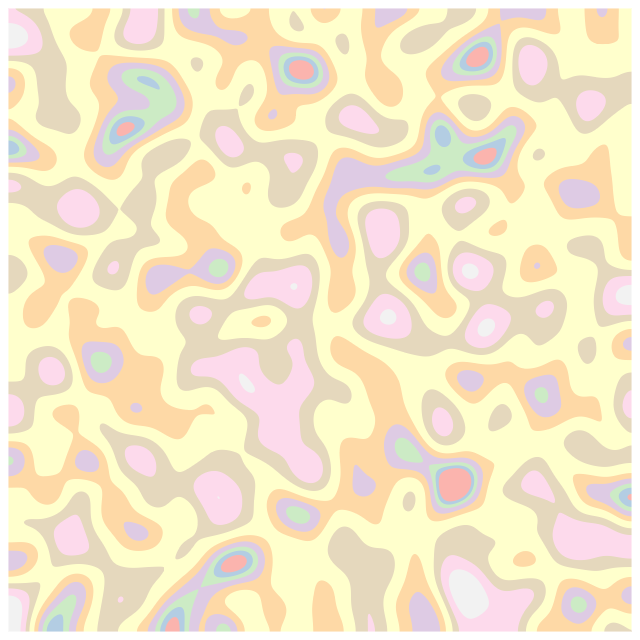
Reproduce this pattern procedurally as a three.js fragment shader.

```glsl
// Pastel contour bands of a smooth random field inside a thin white margin.
// The field is gradient noise with a Gaussian window; its lattice is mirrored
// at the frame so bands meet the border squarely. Levels cut it into flat tints.

varying vec2 vUv;

const float MARGIN = 0.0132;     // white frame, in canvas widths
const float CELLS = 26.0;        // lattice cells across the panel
const float WINDOW = 0.8;        // Gaussian radius, in cells
const float FIELD_SD = 1.158;    // standard deviation of the raw sum
const float EDGE = 0.0015;       // width of the smoothed edges, in canvas widths
const vec2 SEED = vec2(37.0, 81.0);

// Band limits, in standard deviations of the field, low to high
const vec4 LOW_LEVELS = vec4(-2.62, -2.27, -1.86, -1.25);
const vec4 HIGH_LEVELS = vec4(-0.54, 0.46, 1.28, 2.33);

const vec3 WHITE = vec3(1.0);
const vec3 CORAL = vec3(0.984, 0.706, 0.682);
const vec3 BLUE = vec3(0.702, 0.804, 0.890);
const vec3 GREEN = vec3(0.800, 0.922, 0.773);
const vec3 LILAC = vec3(0.871, 0.796, 0.894);
const vec3 ORANGE = vec3(0.996, 0.851, 0.651);
const vec3 CREAM = vec3(1.0, 1.0, 0.800);
const vec3 TAN = vec3(0.898, 0.847, 0.741);
const vec3 PINK = vec3(0.992, 0.855, 0.925);
const vec3 GREY = vec3(0.949);

// Three random values in -1..1 for a lattice point
vec3 hash3(vec2 p) {
  vec3 q = fract(p.xyx * vec3(0.1031, 0.1030, 0.0973));
  q += dot(q, q.yxz + 33.33);
  return 2.0 * fract((q.xxy + q.yzz) * q.zyx) - 1.0;
}

// Field value in x, its slope per cell in yz
vec3 noiseField(vec2 p) {
  vec2 base = floor(p - 0.5);
  vec3 sum = vec3(0.0);
  for (int j = -2; j <= 3; j++) {
    for (int i = -2; i <= 3; i++) {
      vec2 node = base + vec2(float(i), float(j)) + 0.5;
      // Fold the node into the panel and flip its gradient to suit
      vec2 folded = CELLS - abs(CELLS - abs(node));
      vec2 flip = sign(node) * sign(CELLS - abs(node));
      vec3 rnd = hash3(floor(folded) + SEED);
      vec2 slope = rnd.xy * flip;
      vec2 u = (p - node) / WINDOW;
      float weight = exp(-0.5 * dot(u, u));
      float ramp = rnd.z + dot(slope, u);
      sum += weight * vec3(ramp, (slope - u * ramp) / WINDOW);
    }
  }
  return sum / FIELD_SD;
}

// Smooth coverage of the area above a level
float above(float value, float level, float blur) {
  return clamp((value - level) / blur + 0.5, 0.0, 1.0);
}

vec3 bandColour(float v, float blur) {
  vec3 c = CORAL;
  c = mix(c, BLUE, above(v, LOW_LEVELS.x, blur));
  c = mix(c, GREEN, above(v, LOW_LEVELS.y, blur));
  c = mix(c, LILAC, above(v, LOW_LEVELS.z, blur));
  c = mix(c, ORANGE, above(v, LOW_LEVELS.w, blur));
  c = mix(c, CREAM, above(v, HIGH_LEVELS.x, blur));
  c = mix(c, TAN, above(v, HIGH_LEVELS.y, blur));
  c = mix(c, PINK, above(v, HIGH_LEVELS.z, blur));
  return mix(c, GREY, above(v, HIGH_LEVELS.w, blur));
}

void main() {
  float cellsPerCanvas = CELLS / (1.0 - 2.0 * MARGIN);
  vec3 field = noiseField((vUv - MARGIN) * cellsPerCanvas);

  // Blur in field units from the local slope keeps edges equally sharp
  float blur = max(length(field.yz) * cellsPerCanvas * EDGE, 0.001);
  vec3 colour = bandColour(field.x, blur);

  // White frame
  vec2 inset = 0.5 - MARGIN - abs(vUv - 0.5);
  float panel = above(min(inset.x, inset.y), 0.0, EDGE);
  gl_FragColor = vec4(mix(WHITE, colour, panel), 1.0);
}
```
